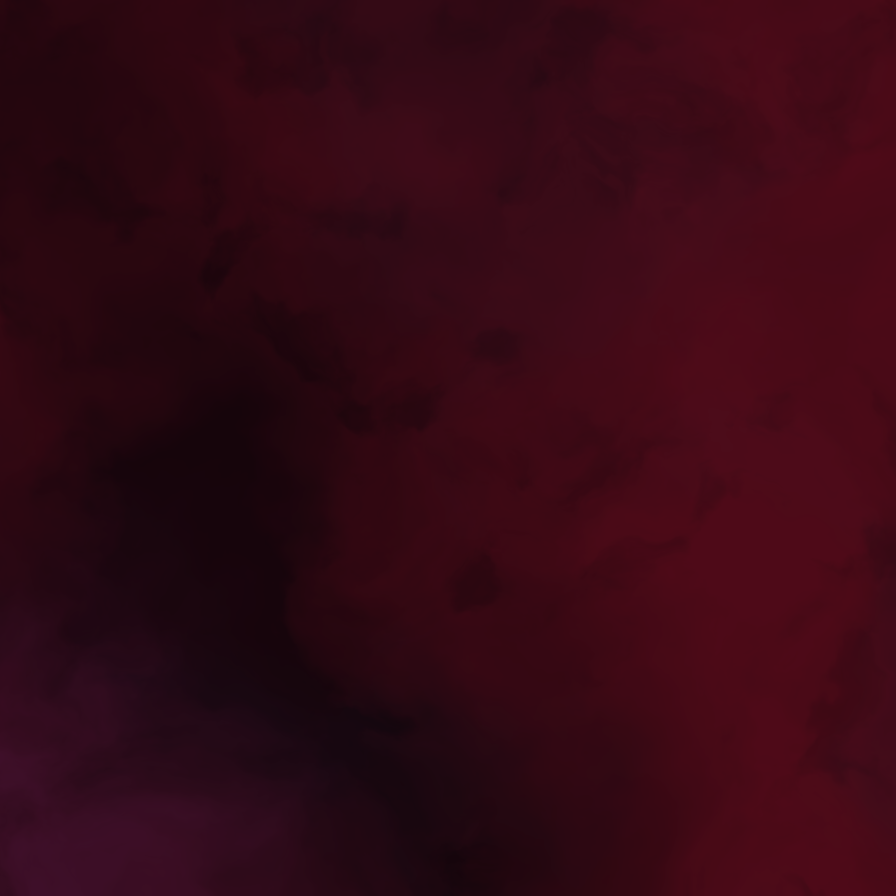
Reproduce this background procedurally as a WebGL 1 fragment shader.

```glsl
precision highp float;

// Dim crimson nebula: a red glow on the right, a black gulf on the left
// and a violet haze in the lower left corner. Soft blobs set the light,
// and domain-warped fractal noise frays them into clouds and small wisps.

uniform vec2 u_resolution;

const vec3 SHADOW  = vec3(0.085, 0.018, 0.042);
const vec3 CRIMSON = vec3(0.300, 0.040, 0.092);
const vec3 VIOLET  = vec3(0.250, 0.062, 0.170);
const vec3 COOL_TINT = vec3(-0.014, 0.012, 0.018);

const float WARP_SCALE = 3.6;
const float WARP_AMOUNT = 0.26;
const float CLOUD_SCALE = 4.2;
const float CLOUD_CONTRAST = 0.40;
const float WISP_SCALE = 13.0;
const float WISP_DEPTH = 0.20;
const float FRAY_SCALE = 19.0;
const float FRAY_CONTRAST = 0.22;
const float AMBIENT = 0.46;
const float GLOW = 0.50;

float hash(vec2 p) {
  return fract(sin(dot(p, vec2(127.1, 311.7))) * 43758.5453);
}

// Value noise with quintic blending, 0..1
float noise(vec2 p) {
  vec2 cell = floor(p);
  vec2 f = fract(p);
  f = f * f * f * (f * (f * 6.0 - 15.0) + 10.0);
  float low = mix(hash(cell), hash(cell + vec2(1.0, 0.0)), f.x);
  float high = mix(hash(cell + vec2(0.0, 1.0)), hash(cell + vec2(1.0)), f.x);
  return mix(low, high, f.y);
}

// Fractal sum, rotated between octaves to hide the grid, about 0..1
float fbm(vec2 p) {
  mat2 turn = mat2(0.8, 0.6, -0.6, 0.8);
  float sum = 0.0;
  float gain = 0.5;
  for (int i = 0; i < 6; i++) {
    sum += gain * noise(p);
    p = turn * p * 2.03 + 17.3;
    gain *= 0.5;
  }
  return sum;
}

// Gaussian spot
float blob(vec2 p, vec2 center, float radius) {
  vec2 d = (p - center) / radius;
  return exp(-dot(d, d));
}

// Gaussian falloff around a segment
float streak(vec2 p, vec2 a, vec2 b, float radius) {
  vec2 along = b - a;
  float t = clamp(dot(p - a, along) / dot(along, along), 0.0, 1.0);
  return blob(p, a + along * t, radius);
}

void main() {
  vec2 uv = gl_FragCoord.xy / u_resolution;

  // Bend the space so that every soft shape gets cloudy borders
  vec2 bend = vec2(fbm(uv * WARP_SCALE + 4.7), fbm(uv * WARP_SCALE + 31.9));
  vec2 p = uv + WARP_AMOUNT * (bend - 0.49);

  // Large light: ambient, glow on the right, ember on the left edge
  float light = AMBIENT + GLOW * smoothstep(0.34, 0.92, p.x + 0.18 * (p.y - 0.5));
  light += 0.16 * blob(p, vec2(0.0, 0.60), 0.16);
  light += 0.18 * blob(p, vec2(0.40, 0.90), 0.17);
  light += 0.12 * blob(p, vec2(0.78, 0.30), 0.17);

  // Dark gulfs
  light -= 0.36 * streak(p, vec2(0.22, 0.50), vec2(0.36, 0.12), 0.15);
  light -= 0.26 * streak(p, vec2(0.0, 0.36), vec2(0.25, 0.42), 0.13);
  light -= 0.18 * blob(p, vec2(0.12, 0.88), 0.24);
  light -= 0.22 * blob(p, vec2(0.56, 1.02), 0.13);
  light -= 0.26 * blob(p, vec2(1.03, 0.36), 0.13);
  light -= 0.18 * blob(p, vec2(0.55, 0.02), 0.18);

  // Medium clouds
  float cloud = fbm(p * CLOUD_SCALE + 9.2) - 0.49;
  light += CLOUD_CONTRAST * cloud;

  // Small dark wisps and fine fraying, gathered in patches
  float patches = smoothstep(0.40, 0.62, fbm(uv * 5.0 + 52.6));
  float wisp = smoothstep(0.47, 0.72, fbm(p * WISP_SCALE + 23.4));
  float fray = fbm(p * FRAY_SCALE + 88.1) - 0.49;
  light -= WISP_DEPTH * patches * wisp;
  light += FRAY_CONTRAST * fray * (0.25 + 0.75 * patches);

  vec3 color = mix(SHADOW, CRIMSON, clamp(light, 0.0, 1.02));

  // Slow drift between warm and cool reds
  float tint = smoothstep(0.40, 0.68, fbm(p * 3.0 + 71.5));
  color += COOL_TINT * tint * 0.7;

  // Violet haze, frayed by the same clouds
  float haze = blob(p, vec2(0.04, 0.04), 0.24) + 0.18 * blob(p, vec2(0.14, 0.32), 0.14);
  haze *= 0.82 + 1.0 * cloud + 0.7 * fray;
  color = mix(color, VIOLET, clamp(haze, 0.0, 0.9));

  gl_FragColor = vec4(max(color, 0.0), 1.0);
}
```
